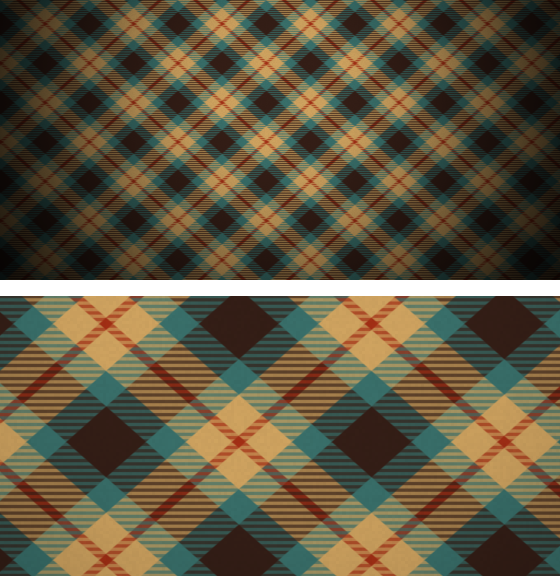
Top: the whole. Bottom: its middle third, enlarged.
Reproduce this pattern procedurally as a Shadertoy shader.

```glsl
// Diagonal tartan cloth: one sett of cream, teal, brown and a red pinstripe
// runs along two slanted axes, blended with fine horizontal twill rows that
// lean to either axis. Light grain and an off-centre vignette finish it.

float hash(vec2 p) {
    return fract(sin(dot(p, vec2(127.1, 311.7))) * 43758.5453);
}

// Thread colour along one axis; the sett is mirrored about each integer
vec3 sett(float t) {
    float d = abs(t - round(t));
    float aa = 0.75 * fwidth(t);
    vec3 cream = vec3(0.80, 0.63, 0.37);
    vec3 teal = vec3(0.22, 0.43, 0.41);
    vec3 brown = vec3(0.20, 0.115, 0.085);
    vec3 red = vec3(0.63, 0.18, 0.08);
    vec3 col = mix(cream, teal, smoothstep(-aa, aa, d - 0.2));
    col = mix(col, brown, smoothstep(-aa, aa, d - 0.35));
    return mix(red, col, smoothstep(-aa, aa, d - 0.026));
}

// Share of the second axis: soft alternating rows, even when too fine
float twill(float y) {
    float phase = y * 128.0;
    float row = smoothstep(-0.7, 0.7, sin(6.28318 * phase));
    float strength = 0.46 * (1.0 - smoothstep(0.5, 1.0, fwidth(phase)));
    return 0.5 + strength * (row - 0.5);
}

void mainImage(out vec4 fragColor, in vec2 fragCoord) {
    vec2 uv = fragCoord / iResolution.xy;
    vec2 p = fragCoord / iResolution.y;

    // Slanted axes: one repeat is 0.316 wide and 0.281 tall
    vec2 q = (p - vec2(0.951, 0.493)) / vec2(0.316, 0.28125);
    vec3 warp = sett(q.x + q.y);
    vec3 weft = sett(q.x - q.y);
    vec3 col = mix(warp, weft, twill(p.y));

    // Thread grain
    col *= 0.985 + 0.03 * hash(floor(p * 256.0));

    // Vignette, brightest above the middle
    float r = length((uv - vec2(0.5, 0.68)) * vec2(1.7, 0.85));
    col *= mix(0.12, 1.0, 1.0 - smoothstep(0.15, 1.1, r));

    fragColor = vec4(col, 1.0);
}
```
